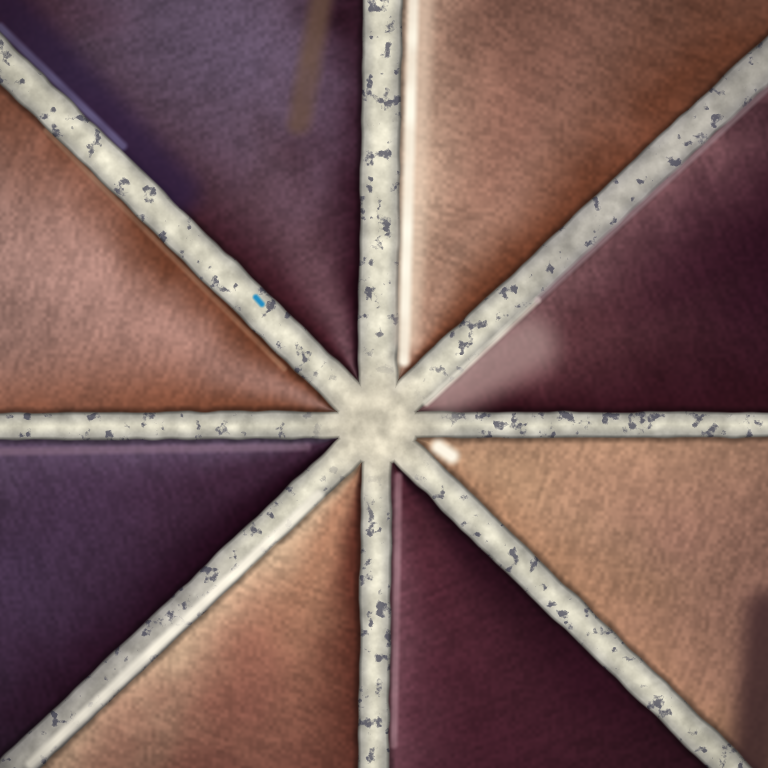
Reproduce this texture procedurally as a WebGL 2 fragment shader.

```glsl
#version 300 es
precision highp float;
uniform vec2 u_resolution;
out vec4 outColor;

const vec2 hub = vec2(.491, .447);

// Spokes run counterclockwise from the right; tile i lies between spokes i and i+1.
const vec2 spokeEnd[8] = vec2[](vec2(1, .447), vec2(1, .922), vec2(.498, 1), vec2(0, .925),
  vec2(0, .445), vec2(.02, 0), vec2(.486, 0), vec2(.931, .02));
const float spokeHalf[8] = float[](.017, .024, .026, .024, .018, .022, .02, .021);

// Glaze colours: beside the first spoke, along the ridge, beside the second spoke, at the rim
const vec3 firstGlaze[8] = vec3[](vec3(.21, .08, .11), vec3(.45, .25, .17), vec3(.16, .05, .09), vec3(.45, .25, .17),
  vec3(.41, .34, .43), vec3(.88, .74, .61), vec3(.47, .30, .34), vec3(.72, .54, .42));
const vec3 ridgeGlaze[8] = vec3[](vec3(.42, .25, .27), vec3(.69, .53, .45), vec3(.40, .27, .30), vec3(.63, .46, .41),
  vec3(.25, .15, .22), vec3(.72, .52, .41), vec3(.32, .16, .20), vec3(.74, .58, .46));
const vec3 secondGlaze[8] = vec3[](vec3(.54, .38, .39), vec3(.85, .74, .64), vec3(.24, .10, .13), vec3(.49, .29, .21),
  vec3(.13, .04, .09), vec3(.37, .19, .15), vec3(.16, .06, .10), vec3(.72, .56, .45));
const vec3 rimGlaze[8] = vec3[](vec3(.18, .07, .12), vec3(.52, .36, .31), vec3(.38, .32, .40), vec3(.67, .52, .48),
  vec3(.27, .20, .29), vec3(.45, .27, .24), vec3(.24, .11, .15), vec3(.57, .41, .36));

float hash(vec2 p) {
  vec3 h = fract(p.xyx * vec3(.1031, .1030, .0973));
  h += dot(h, h.yzx + 33.33);
  return fract((h.x + h.y) * h.z);
}

float noise(vec2 p) {
  vec2 i = floor(p), f = fract(p);
  f = f * f * (3. - 2. * f);
  return mix(mix(hash(i), hash(i + vec2(1, 0)), f.x),
             mix(hash(i + vec2(0, 1)), hash(i + vec2(1, 1)), f.x), f.y);
}

float fbm(vec2 p) {
  float sum = 0., amp = .5;
  for (int i = 0; i < 4; i++, amp *= .5) {
    sum += amp * noise(p);
    p = mat2(1.6, 1.2, -1.2, 1.6) * p + 7.3;
  }
  return sum;
}

float cross2(vec2 a, vec2 b) { return a.x * b.y - a.y * b.x; }

// Soft stroke from a to b
float gloss(vec2 p, vec2 a, vec2 b, float width) {
  vec2 ab = b - a;
  float h = clamp(dot(p - a, ab) / dot(ab, ab), 0., 1.);
  return 1. - smoothstep(width * .15, width, length(p - a - ab * h));
}

void main() {
  vec2 p = gl_FragCoord.xy / u_resolution;
  float aa = max(1.2 / u_resolution.y, .0015), cloud = fbm(p * 9.);
  vec2 q = p - hub + (vec2(noise(p * 45.), noise(p * 45. + 50.)) - .5) * .003;
  float r = length(q);

  // Find the tile and the gaps to its two grout lines
  int tile = 0;
  float gapA = 0., gapB = 0., alongA = 0., alongB = 0.;
  for (int i = 0; i < 8; i++) {
    int j = (i + 1) % 8;
    vec2 a = normalize(spokeEnd[i] - hub), b = normalize(spokeEnd[j] - hub);
    float da = cross2(a, q), db = cross2(q, b);
    if (da >= 0. && db > 0.) {
      tile = i;
      gapA = da - spokeHalf[i];
      gapB = db - spokeHalf[j];
      alongA = dot(a, q);
      alongB = dot(b, q);
    }
  }
  float d = min(min(gapA, gapB), r - .055);

  // Glaze with fibres combed away from each grout line
  float t = max(gapA, 0.) / (max(gapA, 0.) + max(gapB, 0.) + .0001);
  t = clamp(t + (cloud - .47) * .3, 0., 1.);
  vec3 glaze = mix(firstGlaze[tile], ridgeGlaze[tile], smoothstep(0., .48, t));
  glaze = mix(glaze, secondGlaze[tile], smoothstep(.5, .95, t));
  float rim = smoothstep(.15, .55, r + (cloud - .5) * .2) * (.2 + 3. * t * (1. - t));
  glaze = mix(glaze, rimGlaze[tile], rim);
  float fibre = mix(noise(vec2(alongA * 150. + gapA * 60., gapA * 45.)),
                    noise(vec2(alongB * 150. + gapB * 60., gapB * 45.)), smoothstep(.4, .6, t));
  glaze *= .74 + .13 * fibre + .36 * cloud + .16 * (noise(p * 190.) - .5);
  glaze *= mix(.6, 1., smoothstep(0., .01, d));

  // Reflections and shade on the glaze
  float shimmer = .65 + .5 * noise(p * 40.);
  glaze = mix(glaze, vec3(.72, .61, .59), .65 * gloss(p, vec2(.58, .49), vec2(.69, .55), .06));
  glaze = mix(glaze, vec3(.42, .32, .25), .7 * shimmer * gloss(p, vec2(.418, 1), vec2(.39, .84), .025));
  glaze = mix(glaze, vec3(.17, .12, .24), .7 * gloss(p, vec2(0, 1), vec2(.23, .75), .05));
  glaze = mix(glaze, vec3(.50, .48, .64), .6 * shimmer * gloss(p, vec2(0, .965), vec2(.16, .81), .009));
  glaze = mix(glaze, vec3(.78, .62, .5), .4 * shimmer * gloss(p, vec2(.06, .83), vec2(.37, .52), .006));
  glaze = mix(glaze, vec3(.60, .48, .54), .45 * gloss(p, vec2(0, .412), vec2(.4, .418), .009));
  glaze = mix(glaze, vec3(.70, .55, .58), .6 * shimmer * gloss(p, vec2(.519, .38), vec2(.513, .03), .008));
  glaze = mix(glaze, vec3(.25, .16, .17), .8 * gloss(p, vec2(.98, 0), vec2(1, .2), .05));

  // Worn grout, greyer at its edges and along the rising diagonal
  vec3 grout = mix(vec3(.88, .86, .78), vec3(.60, .59, .57), .8 * smoothstep(-.02, 0., d));
  grout = mix(grout, vec3(.55, .53, .53), .5 * smoothstep(.01, .06, q.x * q.y));
  grout = mix(grout, vec3(.86, .82, .73), .7 * smoothstep(.12, .03, r));
  grout *= .78 + .44 * fbm(p * 50.);
  float pits = smoothstep(.58, .74, fbm(p * 85. + 20.)) * smoothstep(.05, .14, r);
  grout = mix(grout, vec3(.24, .24, .31), pits * .7);
  grout *= 1. - .4 * smoothstep(-.005, 0., d);
  vec3 color = mix(grout, glaze, smoothstep(-aa, aa, d));

  // Bright glints along the tile shoulders
  vec3 glint = vec3(1, .97, .9);
  color = mix(color, vec3(.90, .80, .71), .6 * gloss(p, vec2(.55, 1), vec2(.531, .56), .026));
  color = mix(color, glint, shimmer * gloss(p, vec2(.538, 1), vec2(.526, .53), .012));
  color = mix(color, glint, shimmer * gloss(p, vec2(.415, .355), vec2(.04, .005), .011));
  color = mix(color, glint, .7 * shimmer * gloss(p, vec2(.555, .475), vec2(.7, .609), .007));
  color = mix(color, vec3(.74, .63, .65), .5 * gloss(p, vec2(.7, .609), vec2(1, .885), .007));
  color = mix(color, glint, gloss(p, vec2(.571, .418), vec2(.588, .406), .016));
  color = mix(color, vec3(.15, .55, .75), gloss(p, vec2(.333, .613), vec2(.341, .604), .006));
  outColor = vec4(color * (1. - .25 * smoothstep(.48, .8, length(p - .5))), 1);
}
```
